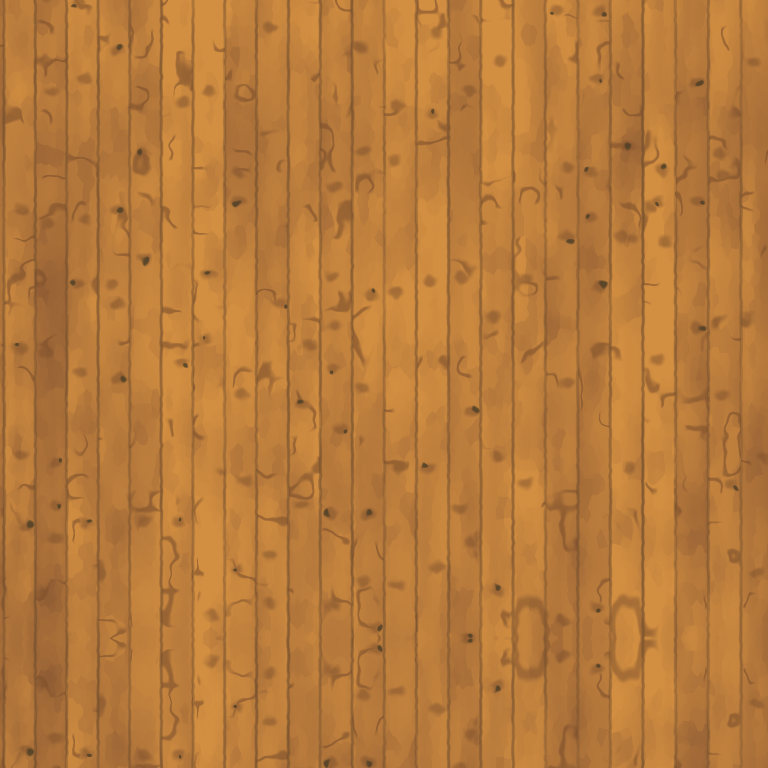
Write a WebGL 1 fragment shader that draws this texture.

```glsl
precision highp float;
uniform vec2 u_resolution;

const float FIRST_SEAM = 0.0052;
const float BOARD_WIDTH = 0.04076;
const float BOARD_GROWTH = 0.000042;
const float KNOT_ROWS = 13.0;
const float FOLD_Y = 0.169;
const vec3 DARK_WOOD = vec3(0.60, 0.388, 0.21);
const vec3 LIGHT_WOOD = vec3(0.80, 0.54, 0.25);
const vec3 SEAM_COLOR = vec3(0.47, 0.32, 0.18);
const vec3 STAIN_COLOR = vec3(0.49, 0.31, 0.17);
const vec3 KNOT_COLOR = vec3(0.29, 0.24, 0.15);

float hash(vec2 p) {
  vec3 q = fract(p.xyx * 0.1031);
  q += dot(q, q.yzx + 33.33);
  return fract((q.x + q.y) * q.z);
}

float noise(vec2 p) {
  vec2 i = floor(p), f = fract(p);
  f = f * f * (3.0 - 2.0 * f);
  return mix(mix(hash(i), hash(i + vec2(1.0, 0.0)), f.x),
             mix(hash(i + vec2(0.0, 1.0)), hash(i + 1.0), f.x), f.y);
}

// Pulls a point toward its nearest scattered site, giving soft flat dabs
vec2 facet(vec2 p) {
  vec2 cell = floor(p), sum = vec2(0.0);
  float total = 0.0;
  for (int j = -1; j <= 1; j++) {
    for (int i = -1; i <= 1; i++) {
      vec2 c = cell + vec2(float(i), float(j));
      vec2 site = c + vec2(hash(c + 11.0), hash(c + 57.0));
      vec2 d = site - p;
      float weight = exp(-16.0 * dot(d, d));
      sum += site * weight;
      total += weight;
    }
  }
  return sum / total;
}

// Boards widen slightly to the right; these convert both ways
float boardToX(float k) {
  return FIRST_SEAM + k * (BOARD_WIDTH + BOARD_GROWTH * k);
}

float xToBoard(float x) {
  float root = sqrt(BOARD_WIDTH * BOARD_WIDTH + 4.0 * BOARD_GROWTH * (x - FIRST_SEAM));
  return (root - BOARD_WIDTH) / (2.0 * BOARD_GROWTH);
}

// x: dark knot core, y: brown halo trailing to one side
vec2 knotMarks(vec2 p, float plank) {
  vec2 marks = vec2(0.0);
  float row = floor(p.y * KNOT_ROWS);
  for (int j = -1; j <= 1; j++) {
    vec2 cell = vec2(plank + 40.0, row + float(j) + 9.0);
    vec2 jitter = vec2(hash(cell + 3.0), hash(cell + 71.0));
    vec2 center = vec2(boardToX(plank + 0.12 + 0.76 * jitter.x),
                       (row + float(j) + jitter.y) / KNOT_ROWS);
    vec2 d = p - center;
    float kind = hash(cell + 133.0);
    float size = mix(0.0025, 0.0055, hash(cell + 29.0));
    float core = 1.0 - smoothstep(0.5, 1.25, length(d) / size);
    vec2 lean = d + vec2(jitter.x - 0.5, 0.4 - jitter.y) * 0.014;
    float halo = 1.0 - smoothstep(0.3, 1.0, length(lean / vec2(0.013, 0.010)));
    marks.x = max(marks.x, core * step(kind, 0.15));
    marks.y = max(marks.y, 0.5 * halo * step(kind, 0.36));
  }
  return marks;
}

// Broken crescents along the rims of patches in the grain
float crescents(vec2 p, float plank) {
  vec2 shift = vec2(plank * 5.9 + 12.0, plank * 11.3 + 3.0);
  float field = noise(p * vec2(40.0, 34.0) + shift);
  float rim = 1.0 - smoothstep(0.02, 0.085, abs(field - 0.62));
  return 0.6 * rim * smoothstep(0.60, 0.76, noise(p * vec2(25.0, 33.0) + shift.yx + 60.0));
}

float ovalRing(vec2 p, vec2 center, vec2 radii) {
  vec2 q = abs(p - center) / radii;
  float edge = abs(pow(dot(q * q, q), 0.333) - 1.0) * radii.x;
  return 1.0 - smoothstep(0.001, 0.005, edge);
}

// Broad light: warm upper middle, dimmer sides
float lighting(vec2 p) {
  vec2 d = (p - vec2(0.42, 0.90)) * vec2(1.6, 1.3);
  float sides = smoothstep(0.86, 1.0, p.x) + 0.6 * (1.0 - smoothstep(0.0, 0.09, p.x));
  return 0.42 * exp(-dot(d, d)) - 0.34 * sides;
}

float woodTone(vec2 p, float plank, float across) {
  vec2 shift = vec2(plank * 7.3 + 20.0, plank * 13.7 + 5.0);
  float board = hash(vec2(plank + 5.0, 19.0)) - 0.5;
  float along = noise(vec2(plank * 3.7 + 8.0, p.y * 3.5 + shift.y)) - 0.5;
  float tilt = (hash(vec2(plank + 9.0, 83.0)) - 0.35) * (0.5 - across);
  float streak = noise(p * vec2(85.0, 4.0) + shift) - 0.5;
  float patches = noise(p * vec2(38.0, 17.0) + shift.yx) - 0.5;
  float drift = noise(p * vec2(6.0, 5.0) + 31.0) - 0.5;
  float blotch = smoothstep(0.64, 0.74, noise(p * vec2(48.0, 28.0) + shift));
  return 0.50 + 0.58 * board + 0.55 * along + 0.45 * tilt + 0.28 * streak
       + 0.48 * patches + 0.55 * drift - 0.2 * blotch;
}

float seamMask(float x, float y) {
  float seam = floor(x + 0.5);
  float wear = noise(vec2(seam * 9.1 + 30.0, y * 20.0));
  float faint = hash(vec2(seam + 3.0, 41.0));
  float line = 1.0 - smoothstep(0.015, 0.075, abs(x - seam));
  return line * (0.25 + 0.35 * wear + 0.25 * faint);
}

void main() {
  vec2 uv = gl_FragCoord.xy / u_resolution;
  float x = xToBoard(uv.x) + 0.03 * (noise(uv * vec2(24.0, 150.0)) - 0.5);
  float plank = floor(x);

  // The foot of the boards mirrors the grain just above it
  vec2 grain = vec2(uv.x, FOLD_Y + abs(uv.y - FOLD_Y));
  vec2 dabScale = vec2(110.0, 65.0);
  vec2 dab = mix(grain, facet(grain * dabScale) / dabScale, 0.8);
  vec2 ragged = grain + 0.006 * (vec2(noise(grain * 95.0), noise(grain * 95.0 + 47.0)) - 0.5);

  float tone = woodTone(dab, plank, x - plank) + lighting(uv);
  vec3 color = mix(DARK_WOOD, LIGHT_WOOD, clamp(tone, -0.25, 1.12));

  // Knots, stains and the two long ovals
  vec2 marks = knotMarks(ragged, plank);
  marks.y = max(marks.y, crescents(ragged, plank));
  for (int i = 0; i < 2; i++) {
    vec2 center = vec2(0.692 + 0.125 * float(i), FOLD_Y);
    marks.y = max(marks.y, 0.5 * ovalRing(ragged, center, vec2(0.019, 0.048)));
  }
  color = mix(color, STAIN_COLOR, marks.y);
  color = mix(color, SEAM_COLOR, seamMask(x, uv.y));
  color = mix(color, KNOT_COLOR, 0.8 * marks.x);
  gl_FragColor = vec4(color, 1.0);
}
```
